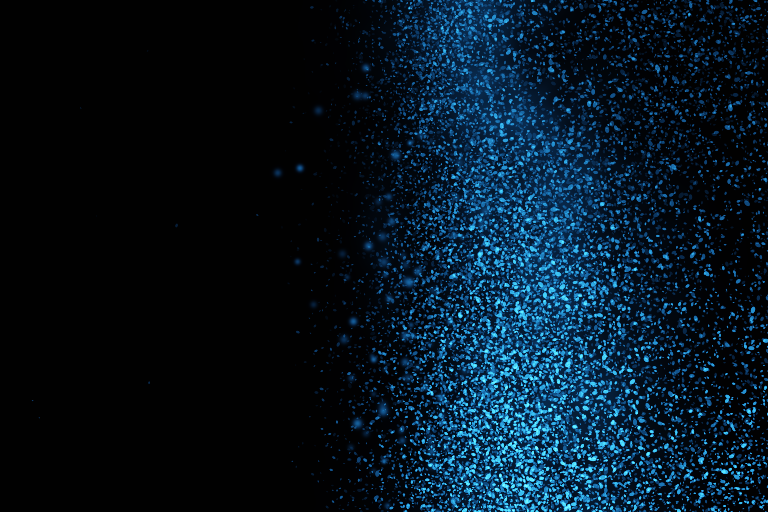
Reproduce this background procedurally as a Shadertoy shader.

```glsl
// A drifting plume of glittering blue dust on black, brightest at its foot.

// Three random values per cell and layer
vec3 hash3(vec2 cell, float seed) {
    vec3 q = fract(vec3(cell.xyx + seed * 17.3) * vec3(0.1031, 0.1030, 0.0973));
    q += dot(q, q.yxz + 33.33);
    return fract((q.xxy + q.yzz) * q.zyx);
}

// Gradient noise, roughly -0.7 to 0.7
float cornerSlope(vec2 cell, vec2 corner, vec2 f) {
    float angle = 6.2832 * hash3(cell + corner, 5.0).x;
    return dot(vec2(cos(angle), sin(angle)), f - corner);
}

float gradientNoise(vec2 p) {
    vec2 cell = floor(p);
    vec2 f = p - cell;
    vec2 u = f * f * f * (f * (f * 6.0 - 15.0) + 10.0);
    float low = mix(cornerSlope(cell, vec2(0, 0), f), cornerSlope(cell, vec2(1, 0), f), u.x);
    float high = mix(cornerSlope(cell, vec2(0, 1), f), cornerSlope(cell, vec2(1, 1), f), u.x);
    return mix(low, high, u.y);
}

// Soft elliptical spot
float spot(vec2 p, vec2 center, vec2 radius) {
    vec2 q = (p - center) / radius;
    return exp(-dot(q, q));
}

// Dense spine of the plume, leaning left towards the top
float plumeCore(vec2 p) {
    float axis = 1.07 - 0.12 * smoothstep(0.5, 1.0, p.y);
    float x = (p.x - axis) / mix(0.19, 0.15, p.y);
    return exp(-x * x);
}

// Share of cells that hold a grain
float abundance(vec2 p) {
    float ramp = smoothstep(0.64, 0.99, p.x);
    float pocket = spot(p, vec2(1.11, 0.93), vec2(0.12, 0.12));
    float rightVoid = spot(p, vec2(1.50, 0.55), vec2(0.13, 0.30));
    float clumps = 1.0 + 0.6 * gradientNoise(p * 9.0);
    float amount = ramp * (0.42 + 0.58 * plumeCore(p)) * clumps;
    return amount * (1.0 - 0.7 * pocket) * (1.0 - 0.6 * rightVoid);
}

// Light that reaches a grain
float illumination(vec2 p) {
    float height = mix(1.75, 0.65, smoothstep(0.0, 0.85, p.y));
    float side = mix(0.3, 1.0, smoothstep(0.72, 1.0, p.x));
    return height * side * (0.75 + 0.45 * plumeCore(p));
}

// One layer of randomly turned, slightly stretched grains
float grains(vec2 p, float scale, float seed, float pixel) {
    vec2 grid = p * scale;
    vec2 home = floor(grid);
    float edge = pixel * scale;
    float light = 0.0;
    for (int j = -1; j <= 1; j++) {
        for (int i = -1; i <= 1; i++) {
            vec2 cell = home + vec2(i, j);
            vec3 place = hash3(cell, seed);
            vec3 look = hash3(cell, seed + 40.0);
            vec2 center = cell + place.xy;
            vec2 spotPos = center / scale;
            if (place.z > abundance(spotPos)) continue;
            float angle = 3.1416 * look.x;
            vec2 d = mat2(cos(angle), sin(angle), -sin(angle), cos(angle)) * (grid - center);
            float radius = mix(0.14, 0.40, look.y * look.y);
            float body = 1.0 - smoothstep(radius - 0.6 * edge, radius + 0.6 * edge, length(d * vec2(0.85, 1.3)));
            float shine = mix(0.2, 1.7, look.z * look.z);
            light += body * shine * illumination(spotPos);
        }
    }
    return light;
}

// Large, dim, out-of-focus motes along the left fringe
float fringeMotes(vec2 p, float scale) {
    vec2 grid = p * scale;
    vec2 home = floor(grid);
    float light = 0.0;
    for (int j = -1; j <= 1; j++) {
        for (int i = -1; i <= 1; i++) {
            vec2 cell = home + vec2(i, j);
            vec3 h = hash3(cell, 91.0);
            vec2 center = cell + h.xy;
            float chance = 0.4 * spot(center / scale, vec2(0.80, 0.28), vec2(0.13, 0.40));
            float d = length(grid - center) / mix(0.18, 0.32, h.x);
            light += step(h.z, chance) * exp(-d * d) * mix(0.15, 0.7, h.y * h.y);
        }
    }
    return light;
}

// Faint unresolved dust between the grains
float haze(vec2 p) {
    float wisps = 0.7 + 0.6 * gradientNoise(p * 7.0) + 0.4 * gradientNoise(p * 23.0);
    float fringe = 0.06 * spot(p, vec2(0.76, 0.53), vec2(0.05, 0.12));
    float pocket = spot(p, vec2(1.11, 0.93), vec2(0.12, 0.12));
    return max(wisps, 0.0) * (0.24 * plumeCore(p) * (1.0 - 0.7 * pocket) + fringe);
}

void mainImage(out vec4 fragColor, in vec2 fragCoord) {
    float pixel = 1.0 / iResolution.y;
    vec2 p = fragCoord * pixel;
    p.x *= 1.5 * iResolution.y / iResolution.x;

    float light = haze(p) + fringeMotes(p, 40.0);
    for (int layer = 0; layer < 4; layer++) {
        float n = float(layer);
        light += grains(p + 0.037 * n, 72.0 + 17.0 * n, n + 1.0, pixel) * 0.85;
    }

    // Exposure curve: deep blue, then azure, then pale cyan
    const vec3 blueGain = vec3(0.14, 0.76, 1.5);
    const vec3 night = vec3(0.002, 0.002, 0.005);
    fragColor = vec4(night + 1.0 - exp(-light * blueGain), 1.0);
}
```
